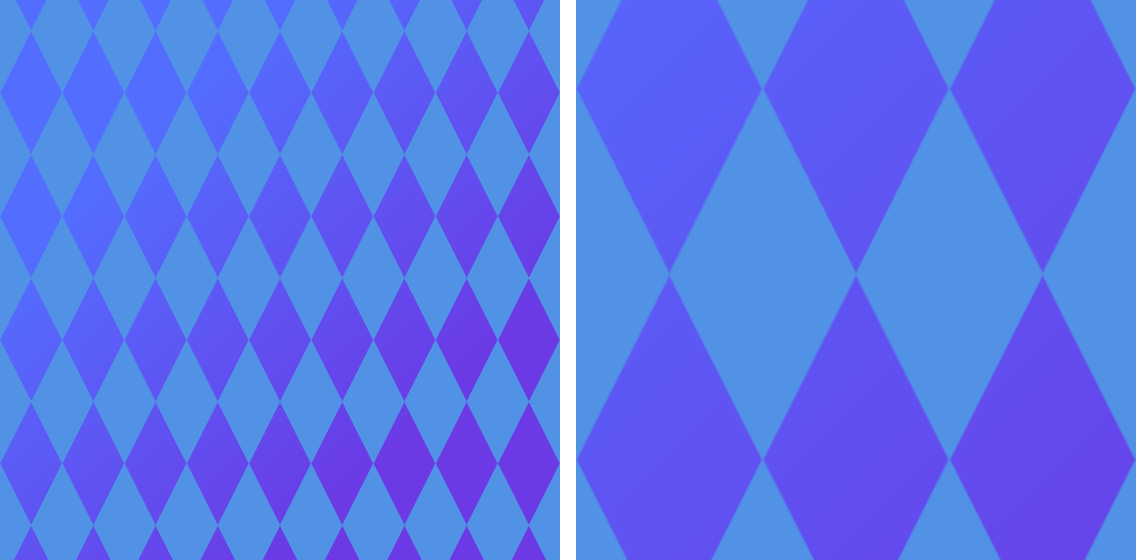
Left, the full canvas; right, a detail of the centre.
A three.js fragment shader for this pattern:

```glsl
// Draws a harlequin grid of tall diamonds tinted by one diagonal gradient over flat blue.
varying vec2 vUv;

const vec2 CELL_SIZE = vec2(1.0 / 9.0, 0.2207);
const float ROW_PHASE = 0.25;    // part of a row cut off by the top edge
const float EDGE_INSET = 0.0004; // leaves a hairline gap where tips meet
const float EDGE_SOFT = 0.001;

const vec3 GROUND_BLUE = vec3(0.318, 0.570, 0.902);
const vec3 BRIGHT_INDIGO = vec3(0.325, 0.430, 1.000);
const vec3 DEEP_VIOLET = vec3(0.418, 0.229, 0.898);

// Position inside a repeated cell, centred on zero, in canvas units.
vec2 repeatCell(vec2 pos, vec2 size, vec2 phase) {
  return (fract(pos / size - phase) - 0.5) * size;
}

// Signed distance to the sides of a diamond that spans the given size.
float diamondDistance(vec2 pos, vec2 size) {
  vec2 slope = 1.0 / size;
  return (dot(abs(pos), slope) - 0.5) / length(slope);
}

float coverage(float dist, float softness) {
  return 1.0 - smoothstep(-softness, softness, dist);
}

// Diagonal blend that holds its end colours in both outer quarters.
vec3 diagonalGradient(vec2 pos, vec3 startColor, vec3 endColor) {
  float along = 0.5 * (pos.x + pos.y);
  return mix(startColor, endColor, clamp((along - 0.25) / 0.5, 0.0, 1.0));
}

void main() {
  // Measure downwards so that rows and gradient start at the top left.
  vec2 pos = vec2(vUv.x, 1.0 - vUv.y);

  vec2 cellPos = repeatCell(pos, CELL_SIZE, vec2(0.0, ROW_PHASE));
  float dist = diamondDistance(cellPos, CELL_SIZE) + EDGE_INSET;

  vec3 diamondColor = diagonalGradient(pos, BRIGHT_INDIGO, DEEP_VIOLET);
  vec3 color = mix(GROUND_BLUE, diamondColor, coverage(dist, EDGE_SOFT));
  gl_FragColor = vec4(color, 1.0);
}
```
